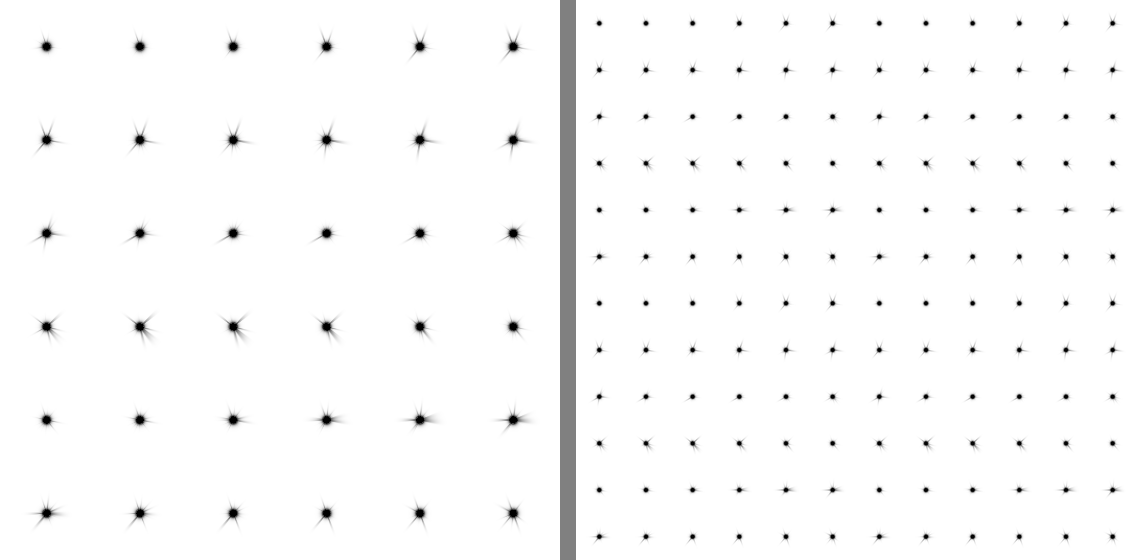
Left, the tile; right, the same tile 2 across and 2 down.
Write a Shadertoy shader that draws this pattern.

```glsl
// Six by six grid of soft black ink bursts whose rays drift slowly from one to the next.

const float TAU = 6.2831853;
const float REPEATS = 6.0;
const float RAY_CELLS = 18.0;    // noise cells around each burst
const float DRIFT = 0.11;        // noise step between neighbouring bursts
const float CORE_RADIUS = 0.046; // in grid cells
const vec3 PAPER = vec3(1.0);
const vec3 INK = vec3(0.0);

float hash(vec2 p) {
    vec3 q = fract(vec3(p.xyx) * vec3(0.1031, 0.1030, 0.0973));
    q += dot(q, q.yzx + 33.33);
    return fract((q.x + q.y) * q.z);
}

// Slope contribution of one lattice corner, wrapped along x
float corner(vec2 lattice, vec2 offset, float period) {
    float a = TAU * hash(vec2(mod(lattice.x, period), lattice.y) + 7.0);
    return dot(vec2(cos(a), sin(a)), offset);
}

// Gradient noise that repeats along x
float gradientNoise(vec2 p, float period) {
    vec2 i = floor(p);
    vec2 f = fract(p);
    vec2 u = f * f * f * (f * (f * 6.0 - 15.0) + 10.0);
    vec2 e = vec2(1.0, 0.0);
    float low = mix(corner(i, f, period), corner(i + e.xy, f - e.xy, period), u.x);
    float high = mix(corner(i + e.yx, f - e.yx, period), corner(i + e.xx, f - e.xx, period), u.x);
    return mix(low, high, u.y);
}

// Ink coverage of one burst: p in grid cells from its centre
float burst(vec2 p, float phase) {
    float r = length(p);
    float turn = atan(p.y, p.x) / TAU + 0.5;
    float n = gradientNoise(vec2(turn * RAY_CELLS, phase), RAY_CELLS);

    // Solid, slightly uneven core
    float radius = CORE_RADIUS + 0.012 * n;
    float core = 1.0 - smoothstep(radius - 0.012, radius + 0.014, r);

    // Rays fade outward, each with its own reach
    float peak = smoothstep(-0.1, 0.6, n);
    float reach = 0.014 + 0.058 * peak * peak;
    float rays = 0.72 * exp(-max(r - CORE_RADIUS, 0.0) / reach);
    rays *= 1.0 - smoothstep(0.14, 0.32, r);

    return max(core, rays);
}

void mainImage(out vec4 fragColor, in vec2 fragCoord) {
    vec2 grid = fragCoord / iResolution.xy * REPEATS;
    vec2 cell = floor(grid);

    // Bursts follow reading order, from the top left
    float order = cell.x + REPEATS * (REPEATS - 1.0 - cell.y);
    float ink = burst(fract(grid) - 0.5, 0.35 + order * DRIFT);

    fragColor = vec4(mix(PAPER, INK, ink), 1.0);
}
```
